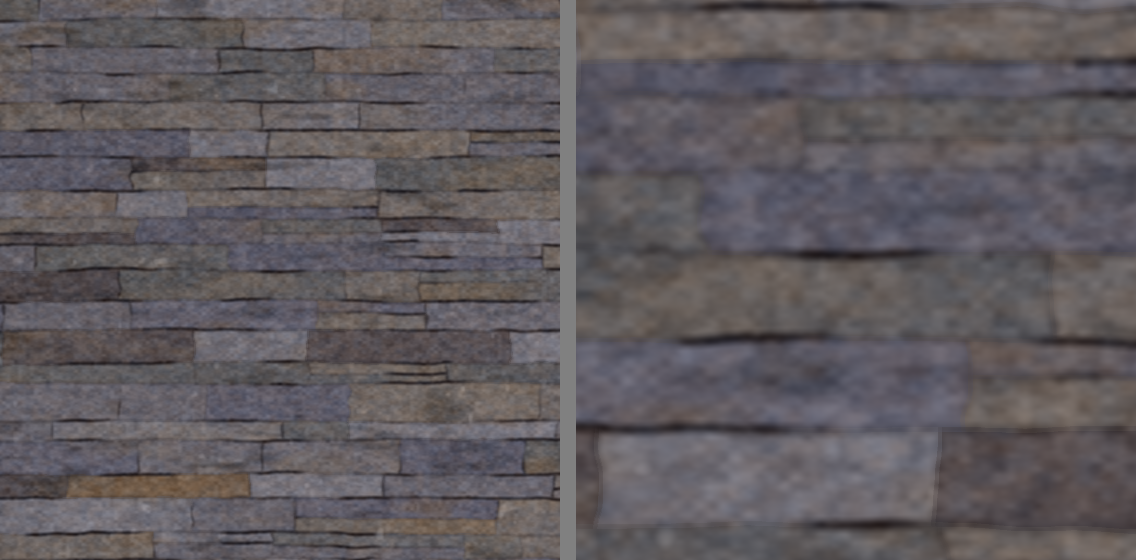
Left, the full canvas; right, a detail of the centre.
Give the GLSL for this texture, as a WebGL 2 fragment shader.

```glsl
#version 300 es
precision highp float;
// Dry-stacked slate wall: uneven courses of long, thin stones with sparse dark gaps.
// Jittered row and column edges give each stone an id, which picks its tint;
// stretched noise adds grain, rust and flecks, and four samples soften the edges.
uniform vec2 u_resolution;
out vec4 fragColor;

#define ROWS 19.5          // courses up the canvas
#define COLS 3.9           // mean stones per course
#define ROW_JITTER 0.40
#define COL_JITTER 0.72
#define SPLIT_CHANCE 0.14  // share of stones laid as two thin ones
#define GAP 0.0025         // half width of a joint
#define SOFT 0.0023        // softness of the joint edge
#define BLUR 0.0013        // spread of the four samples
#define GRAIN 0.125
#define STAIN 0.5
#define GAP_COLOR vec3(0.13, 0.11, 0.12)

const vec3 VIOLET_GREY = vec3(0.387, 0.372, 0.402);
const vec3 NEUTRAL = vec3(0.345, 0.338, 0.338);
const vec3 PLUM_SLATE = vec3(0.355, 0.347, 0.402);
const vec3 PALE = vec3(0.452, 0.440, 0.468);
const vec3 TAUPE = vec3(0.428, 0.391, 0.364);
const vec3 UMBER = vec3(0.290, 0.255, 0.260);
const vec3 OCHRE = vec3(0.445, 0.352, 0.262);

float hash(vec2 p) {
  return fract(sin(dot(p, vec2(127.1, 311.7))) * 43758.5453);
}

float noise(vec2 p) {
  vec2 i = floor(p), f = fract(p);
  f = f * f * (3.0 - 2.0 * f);
  return mix(mix(hash(i), hash(i + vec2(1, 0)), f.x),
             mix(hash(i + vec2(0, 1)), hash(i + vec2(1, 1)), f.x), f.y);
}

float fbm(vec2 p) {
  float sum = 0.0, amp = 0.5;
  for (int k = 0; k < 3; k++) {
    sum += amp * noise(p);
    p = p * 2.03 + 17.3;
    amp *= 0.5;
  }
  return sum / 0.875;
}

// Height of a bed joint, in rows; nearly straight, with a slight drift.
float bedJoint(float row, float x) {
  float drift = noise(vec2(x * 4.0, row * 3.7)) - 0.5;
  float wobble = noise(vec2(x * 30.0, row * 5.3)) - 0.5;
  return row + ROW_JITTER * (hash(vec2(row, 4.2)) - 0.5) + 0.14 * drift + 0.08 * wobble;
}

// Position of an upright joint, in columns.
float headJoint(float col, float row) {
  return col + COL_JITTER * (hash(vec2(col, row + 0.37)) - 0.5);
}

vec3 stoneTint(float h) {
  vec3 c = VIOLET_GREY;
  c = mix(c, NEUTRAL, step(0.22, h));
  c = mix(c, PLUM_SLATE, step(0.38, h));
  c = mix(c, PALE, step(0.55, h));
  c = mix(c, TAUPE, step(0.73, h));
  c = mix(c, UMBER, step(0.92, h));
  return mix(c, OCHRE, step(0.965, h));
}

float joint(float d) {
  return 1.0 - smoothstep(GAP - SOFT, GAP + SOFT, d);
}

// Stones and gaps without the fine grain
vec3 wall(vec2 p) {
  // Course that holds this point
  float y = p.y * ROWS;
  float row = floor(y);
  if (y < bedJoint(row, p.x)) row -= 1.0;
  else if (y >= bedJoint(row + 1.0, p.x)) row += 1.0;
  float low = bedJoint(row, p.x), high = bedJoint(row + 1.0, p.x);

  // Stone within the course
  float x = p.x * COLS + 7.0 * hash(vec2(row, 9.1)) + 0.03 * (noise(p * 60.0) - 0.5);
  float col = floor(x);
  if (x < headJoint(col, row)) col -= 1.0;
  else if (x >= headJoint(col + 1.0, row)) col += 1.0;
  vec2 id = vec2(col, row);
  if (hash(id + 31.7) < SPLIT_CHANCE) {
    float middle = mix(low, high, 0.38 + 0.24 * hash(id + 5.9));
    if (y < middle) high = middle;
    else { low = middle; id.y += 0.5; }
  }
  float bedGap = min(y - low, high - y) / ROWS;
  float headGap = min(x - headJoint(col, row), headJoint(col + 1.0, row) - x) / COLS;

  // Tint, drifting shade, rust and dark stains
  vec3 color = stoneTint(hash(id + 2.3)) + 0.035 * (hash(id + 8.8) - 0.5);
  color = mix(color, VIOLET_GREY, 0.1 + 0.35 * noise(p * vec2(7.0, 16.0) + id));
  float rust = smoothstep(0.5, 0.8, fbm(p * vec2(6.0, 17.0) + id * 3.1));
  color = mix(color, mix(TAUPE, OCHRE, hash(id + 6.1)), STAIN * rust);
  color *= 1.0 - 0.24 * smoothstep(0.6, 0.85, fbm(p * vec2(9.0, 34.0) + 40.0));

  // Gaps: short dark runs along beds, otherwise faint seams
  float open = smoothstep(0.42, 0.74, noise(p * vec2(14.0, 26.0) + 70.0));
  float bed = joint(bedGap) * mix(0.24, 1.0, open);
  float head = joint(headGap) * mix(0.18, 0.55, open);
  return mix(color, GAP_COLOR, max(bed, head));
}

void main() {
  vec2 p = gl_FragCoord.xy / u_resolution;
  vec3 color = vec3(0.0);
  for (int k = 0; k < 4; k++) {
    vec2 corner = vec2(k % 2, k / 2) * 2.0 - 1.0;
    color += 0.25 * wall(p + BLUR * corner);
  }

  // Mineral grain, faint warm and cool mottling, soft pale flecks
  color += GRAIN * (fbm(p * vec2(58.0, 90.0)) - 0.48);
  color += 0.075 * (noise(p * vec2(140.0, 175.0)) - 0.5);
  color += vec3(0.03, 0.0, -0.03) * (noise(p * vec2(80.0, 110.0) + 23.0) - 0.5);
  float fleck = noise(p * 75.0 + 11.0) * noise(p * vec2(31.0, 43.0) + 5.0);
  color += 0.1 * smoothstep(0.55, 0.95, fleck);

  // Slightly brighter light towards the lower right
  color *= 0.97 + 0.07 * p.x + 0.03 * (1.0 - p.y);
  fragColor = vec4(color, 1.0);
}
```
